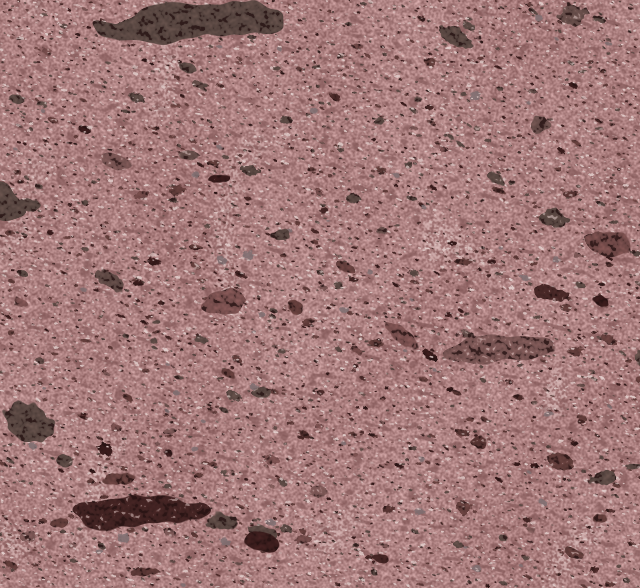
This texture is drawn by a Shadertoy shader. Its source:

```glsl
// Polished volcanic tuff: pink ash matrix with tilted dark clasts and pale crystal flecks.
#define MATRIX_LIGHT vec3(0.72, 0.55, 0.55)
#define MATRIX_DARK  vec3(0.63, 0.45, 0.45)
#define SMUDGE       vec3(0.52, 0.35, 0.35)
#define MAROON       vec3(0.37, 0.23, 0.22)
#define UMBER        vec3(0.34, 0.27, 0.25)
#define PORE         vec3(0.15, 0.07, 0.07)
#define CRYSTAL      vec3(0.88, 0.80, 0.79)
#define SLATE        vec3(0.49, 0.43, 0.44)
#define TILT         -0.24
#define TILT_SPREAD  0.8
#define RAGGEDNESS   0.55
#define GRAIN        0.27

vec4 hash4(vec2 p) {
    vec4 q = fract(p.xyxy * vec4(0.1031, 0.1030, 0.0973, 0.1099));
    q += dot(q, q.wzxy + 33.33);
    return fract((q.xxyz + q.yzzw) * q.zywx);
}

mat2 rotation(float a) {
    float c = cos(a), s = sin(a);
    return mat2(c, -s, s, c);
}

float cornerSlope(vec2 cell, vec2 offset) {
    float a = 6.2832 * hash4(cell).x;
    return dot(vec2(cos(a), sin(a)), offset);
}

float gradientNoise(vec2 p) {
    vec2 i = floor(p), f = fract(p);
    vec2 u = f * f * f * (f * (f * 6.0 - 15.0) + 10.0);
    vec2 e = vec2(0.0, 1.0);
    float low = mix(cornerSlope(i, f), cornerSlope(i + e.yx, f - e.yx), u.x);
    float high = mix(cornerSlope(i + e.xy, f - e.xy), cornerSlope(i + e.yy, f - e.yy), u.x);
    return mix(low, high, u.y);
}

// Scattered ragged ellipses; radii are in cells. Returns (coverage, random id).
vec2 scatter(vec2 p, float cells, float density, vec2 radii, float stretch, float seed) {
    vec2 q = p * cells;
    vec2 home = floor(q);
    float blur = 0.8 * cells / iResolution.y;
    float ragged = gradientNoise(q * 6.0 + seed) + 0.5 * gradientNoise(q * 17.0 - seed);
    vec2 best = vec2(0.0);
    for (int y = -1; y <= 1; y++)
    for (int x = -1; x <= 1; x++) {
        vec2 cell = home + vec2(x, y);
        vec4 place = hash4(cell + seed * 17.0);
        if (place.w > density) continue;
        vec4 form = hash4(cell + seed * 17.0 + 71.0);
        vec2 d = q - cell - 0.5 - 0.8 * (place.xy - 0.5);
        d = rotation(TILT + TILT_SPREAD * (place.z - 0.5)) * d;
        float squash = stretch * mix(0.7, 1.4, form.z);
        float radius = mix(radii.x, radii.y, form.x * form.x) * (1.0 + RAGGEDNESS * ragged);
        float k = max(length(d * vec2(1.0, squash)), 0.0001);
        float slope = max(length(d * vec2(1.0, squash * squash)) / k, 1.0);
        float cover = smoothstep(blur, -blur, (k - radius) / slope);
        if (cover > best.x) best = vec2(cover, form.y);
    }
    return best;
}

// Clast body: colour picked by id, broken up by pores and a few crystals.
vec3 paintClast(vec3 under, vec2 clast, float pores) {
    float id = clast.y;
    vec3 body = mix(PORE * 1.4, MAROON, smoothstep(0.0, 0.45, id));
    body = mix(body, UMBER, step(0.62, fract(id * 7.0)));
    body = mix(body, SMUDGE, 0.7 * smoothstep(0.72, 1.0, id));
    body *= 1.0 + 0.35 * pores;
    body = mix(body, PORE, 0.75 * smoothstep(0.10, 0.35, -pores));
    float sparkle = step(0.5, fract(id * 13.0)) * smoothstep(0.25, 0.50, pores);
    body = mix(body, CRYSTAL, 0.5 * sparkle);
    return mix(under, body, clast.x);
}

void mainImage(out vec4 fragColor, in vec2 fragCoord) {
    vec2 p = fragCoord / iResolution.y;
    vec2 along = rotation(TILT) * p;
    vec2 skew = rotation(0.6) * p;

    // Ash matrix
    float fine = gradientNoise(skew * 215.0);
    float coarse = gradientNoise(along * vec2(85.0, 125.0));
    float drift = gradientNoise(p * 5.0 + 3.0);
    vec3 color = mix(MATRIX_DARK, MATRIX_LIGHT, 0.55 + 0.5 * drift);
    color += GRAIN * (0.65 * fine + 0.45 * coarse);
    float smudge = gradientNoise(along * vec2(38.0, 80.0) + 9.0);
    color = mix(color, SMUDGE, 0.7 * smoothstep(0.18, 0.45, smudge));
    float bloom = smoothstep(0.25, 0.6, gradientNoise(p * vec2(9.0, 6.0) + 21.0));
    color = mix(color, CRYSTAL, 0.6 * bloom * smoothstep(-0.2, 0.4, fine + coarse));

    // Dark clasts, from dust up to long streaks
    float pores = 0.75 * gradientNoise(along * vec2(60.0, 95.0) + 5.0)
                + 0.55 * gradientNoise(skew * 170.0 + 7.0);
    color = paintClast(color, scatter(p, 80.0, 0.45, vec2(0.13, 0.32), 1.8, 1.0), pores);
    color = paintClast(color, scatter(p, 36.0, 0.50, vec2(0.10, 0.27), 2.0, 2.0), pores);
    color = mix(color, SLATE, 0.85 * scatter(p, 22.0, 0.12, vec2(0.08, 0.22), 1.5, 3.0).x);
    color = paintClast(color, scatter(p, 16.0, 0.50, vec2(0.10, 0.24), 1.9, 4.0), pores);

    // Pale crystal flecks
    vec2 fleck = scatter(p, 110.0, 0.32, vec2(0.15, 0.36), 1.8, 5.0);
    color = mix(color, CRYSTAL, fleck.x * mix(0.4, 1.0, fleck.y));
    fleck = scatter(p, 58.0, 0.30, vec2(0.08, 0.30), 2.2, 6.0);
    color = mix(color, CRYSTAL, fleck.x * mix(0.6, 1.0, fleck.y));

    color = paintClast(color, scatter(p, 7.0, 0.60, vec2(0.09, 0.20), 1.8, 7.0), pores);
    color = paintClast(color, scatter(p, 3.2, 0.75, vec2(0.08, 0.21), 1.6, 8.0), pores);
    color = paintClast(color, scatter(p, 1.6, 0.90, vec2(0.14, 0.25), 4.5, 9.0), pores);

    fragColor = vec4(clamp(color, 0.0, 1.0), 1.0);
}
```
